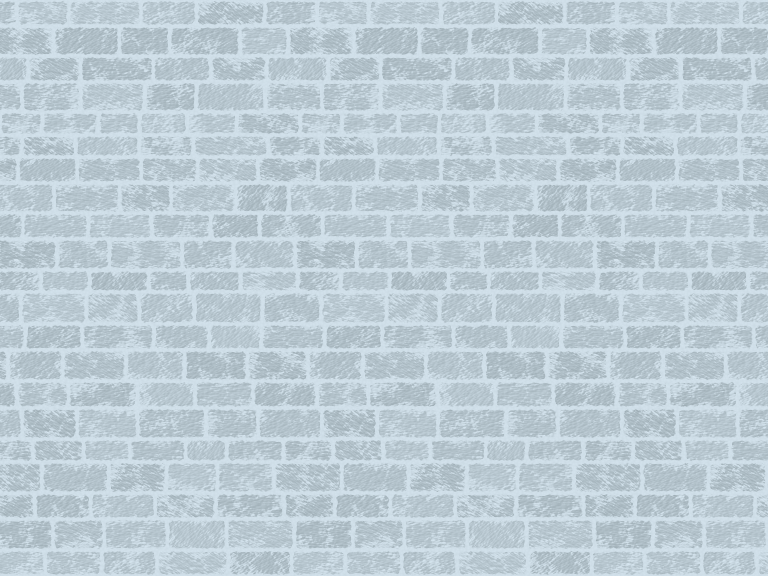
Reproduce this texture procedurally as a Shadertoy shader.

```glsl
// Pale blue-grey brick wall: uneven courses of rounded bricks whose joints
// repeat sideways in a wide tile. Each brick gets its own tone, tooled grain
// from stretched cellular noise, and a lime wash that creeps in from the edges.

const float WALL_HEIGHT = 576.0;   // design units over the canvas height
const float TILE_WIDTH = 300.0;    // horizontal repeat, in design units
const float JOINT_JITTER = 18.0;   // variation of the vertical joints
const float MORTAR_WIDTH = 4.2;
const float CORNER_RADIUS = 3.0;
const float EDGE_ROUGHNESS = 2.2;
const float TONE_SPREAD = 0.20;    // tone difference between bricks
const float GRAIN_STRENGTH = 0.30;
const float BRICK_TONE = 0.35;
const float WASH_TONE = 0.74;
const float MORTAR_TONE = 0.84;
const vec3 SHADOW_COLOR = vec3(0.62, 0.68, 0.71);
const vec3 LIGHT_COLOR = vec3(0.85, 0.91, 0.95);

const int ROWS = 21;
// Course boundaries, measured downwards from the top
const float ROW_EDGES[22] = float[22](
    0.0, 26.0, 56.0, 82.0, 112.0, 135.0, 157.0, 183.0, 213.0, 239.0, 270.0,
    292.0, 324.0, 350.0, 381.0, 408.0, 439.0, 462.0, 493.0, 519.0, 550.0, 576.0);
// Position of the first joint in each course
const float ROW_SHIFTS[21] = float[21](
    17.0, 54.0, 28.0, 22.0, 42.0, 22.0, 18.0, 54.0, 23.0, 57.0, 41.0,
    21.0, 25.0, 63.0, 17.0, 22.0, 33.0, 42.0, 35.0, 53.0, 45.0);

vec2 hash2(vec2 p) {
    vec3 h = fract(p.xyx * vec3(0.1031, 0.1030, 0.0973));
    h += dot(h, h.yzx + 33.33);
    return fract((h.xx + h.yz) * h.zy);
}

// Cellular noise: distance to the nearest scattered point
float cells(vec2 p) {
    vec2 base = floor(p);
    float nearest = 2.0;
    for (int y = -1; y <= 1; y++)
        for (int x = -1; x <= 1; x++) {
            vec2 cell = base + vec2(x, y);
            vec2 offset = cell + hash2(cell) - p;
            nearest = min(nearest, dot(offset, offset));
        }
    return sqrt(nearest);
}

float roundedBox(vec2 p, vec2 halfSize, float radius) {
    vec2 q = abs(p) - halfSize + radius;
    return length(max(q, 0.0)) + min(max(q.x, q.y), 0.0) - radius;
}

// Horizontal position of a joint; the jitter repeats with every tile
float jointX(int row, float index, float count) {
    float slot = mod(index, count);
    float jitter = slot < 0.5 ? 0.0 : hash2(vec2(slot + 3.0, float(row) * 7.0 + 1.0)).x - 0.5;
    return ROW_SHIFTS[row] + TILE_WIDTH / count * index + JOINT_JITTER * jitter;
}

// Difference of two nearby noise samples, lit like shallow tool marks
float toolMarks(vec2 p, float angle) {
    float c = cos(angle), s = sin(angle);
    vec2 g = mat2(c, -s, s, c) * p;
    vec2 fine = g * vec2(0.22, 0.50);
    vec2 coarse = g * vec2(0.10, 0.24) + 31.0;
    float relief = cells(fine) - cells(fine + vec2(0.25, 0.40));
    return relief + 0.6 * (cells(coarse) - cells(coarse + vec2(0.2, 0.35)));
}

void mainImage(out vec4 fragColor, in vec2 fragCoord) {
    float unitsPerPixel = WALL_HEIGHT / iResolution.y;
    vec2 p = fragCoord * unitsPerPixel;
    p.y = WALL_HEIGHT - p.y;

    // Course and brick containing this point
    int row = 0;
    for (int i = 1; i < ROWS; i++)
        if (p.y >= ROW_EDGES[i]) row = i;
    float count = row % 6 == 4 ? 6.0 : 5.0;
    float index = floor((p.x - ROW_SHIFTS[row]) * count / TILE_WIDTH);
    if (p.x < jointX(row, index, count)) index -= 1.0;
    else if (p.x >= jointX(row, index + 1.0, count)) index += 1.0;
    vec2 low = vec2(jointX(row, index, count), ROW_EDGES[row]);
    vec2 high = vec2(jointX(row, index + 1.0, count), ROW_EDGES[row + 1]);

    // Ragged brick outline
    vec2 local = p - 0.5 * (low + high);
    vec2 halfSize = 0.5 * (high - low - MORTAR_WIDTH);
    float dist = roundedBox(local, halfSize, CORNER_RADIUS);
    dist += EDGE_ROUGHNESS * (cells(p * 0.22) - 0.45);
    float coverage = 1.0 - smoothstep(-0.8, 0.8, dist / max(unitsPerPixel, 1.0));

    // Brick tone and grain
    vec2 id = vec2(mod(index, count) + 11.0, float(row) * 3.0 + 5.0);
    vec2 variation = hash2(id);
    vec2 surface = local + 400.0 * hash2(id + 47.0);
    float grain = toolMarks(surface, mix(-0.7, 0.7, variation.y));
    float brick = BRICK_TONE + TONE_SPREAD * (variation.x - 0.5);
    brick -= 0.07 * smoothstep(-3.0, -0.5, dist);

    // Patchy wash, heavier near the edges
    vec2 warped = surface + 2.0 * sin(surface.yx * 0.5) + sin(surface.yx * 1.3);
    float cloud = 0.6 * cells(warped / 17.0) + 0.4 * cells(warped / 5.0);
    cloud += 0.12 * smoothstep(-7.0, 0.0, dist) + 0.12 * (variation.y - 0.5);
    float wash = smoothstep(0.42, 0.78, cloud + 0.2 * grain);
    brick = mix(brick, WASH_TONE, wash) + GRAIN_STRENGTH * grain;

    float mortar = MORTAR_TONE + 0.12 * (0.45 - cells(p * 0.35));
    float tone = mix(mortar, brick, coverage);
    fragColor = vec4(mix(SHADOW_COLOR, LIGHT_COLOR, tone), 1.0);
}
```
